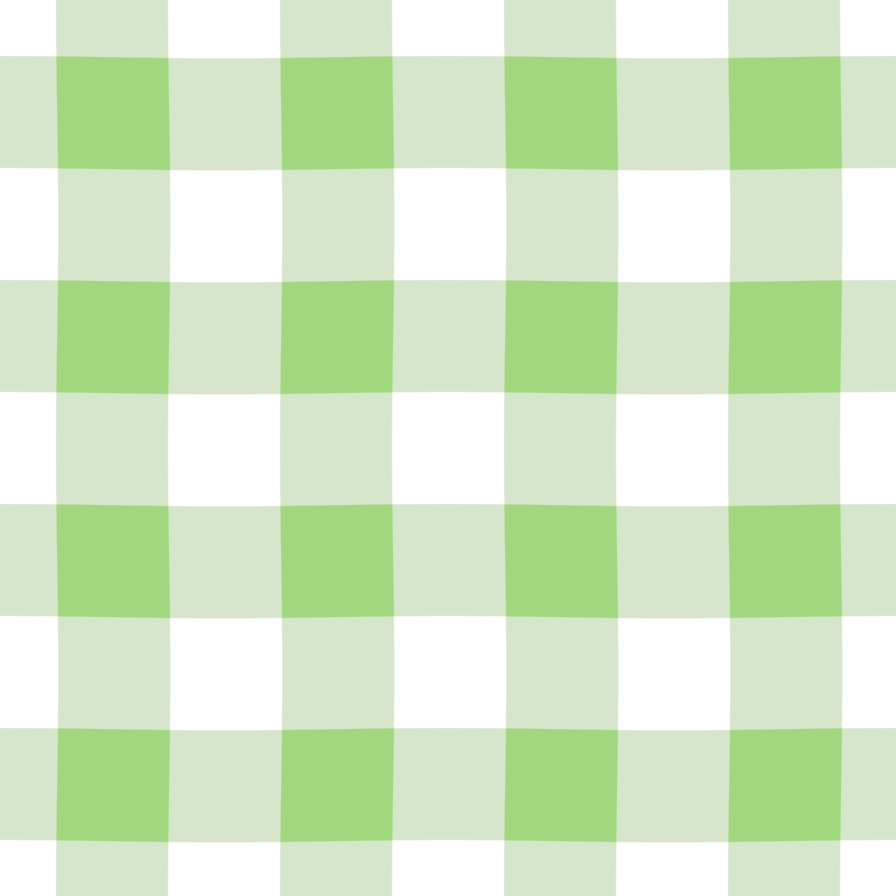
A three.js fragment shader for this pattern:

```glsl
varying vec2 vUv;

const float TAU = 6.2831853;
const float REPEATS = 4.0;
const float WAVES = 2.0;
const float SWAY = 0.0013;
const float EDGE = 0.001;

const vec3 WHITE = vec3(1.0);
const vec3 PALE = vec3(0.839, 0.902, 0.804);
const vec3 GREEN = vec3(0.631, 0.843, 0.490);

// Gentle sideways drift of a band along its length
float sway(float along, float waves, float amount) {
  return amount * (1.0 - cos(TAU * waves * along));
}

// Coverage of evenly spaced bands, half a period wide
float bands(float across, float repeats, float edge) {
  float fromCentre = abs(fract(across * repeats) - 0.5) / repeats;
  float inside = 0.25 / repeats - fromCentre;
  return smoothstep(-edge, edge, inside);
}

void main() {
  float upright = bands(vUv.x - sway(vUv.y, WAVES, SWAY), REPEATS, EDGE);
  float level = bands(vUv.y + sway(vUv.x, WAVES, SWAY), REPEATS, EDGE);

  // Single bands are pale, crossings are full green
  vec3 gap = mix(WHITE, PALE, upright);
  vec3 stripe = mix(PALE, GREEN, upright);
  gl_FragColor = vec4(mix(gap, stripe, level), 1.0);
}
```
